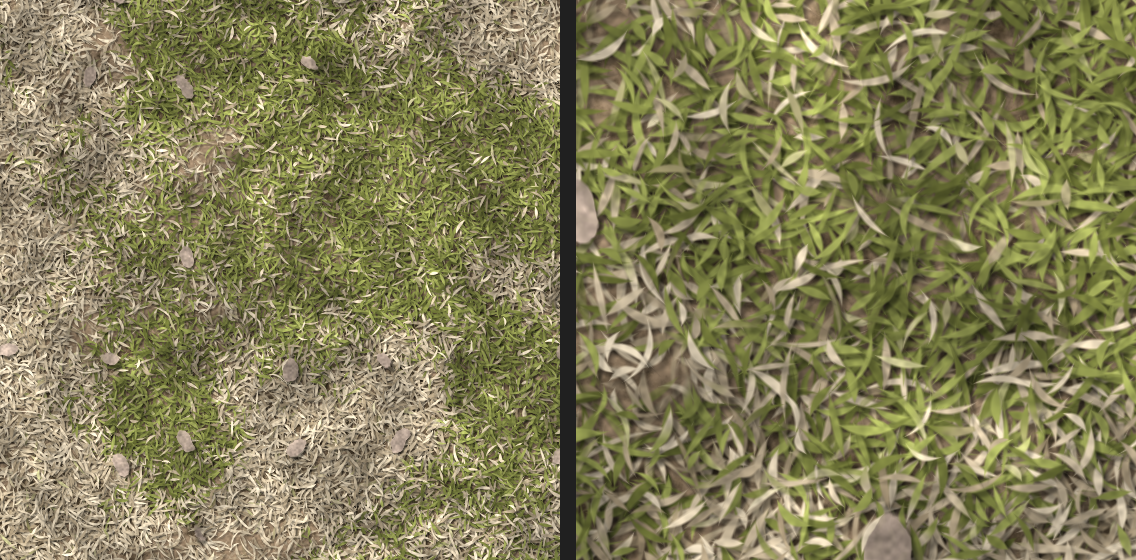
Left, the full canvas; right, a detail of the centre.
A Shadertoy shader for this texture:

```glsl
#define SOIL_DARK vec3(0.27, 0.22, 0.15)
#define SOIL_LIGHT vec3(0.60, 0.51, 0.41)
#define STRAW_DULL vec3(0.56, 0.49, 0.38)
#define STRAW_PALE vec3(0.94, 0.88, 0.77)
#define GRASS_DEEP vec3(0.33, 0.35, 0.15)
#define GRASS_LIT vec3(0.64, 0.67, 0.36)
#define DEAD_LEAF vec3(0.74, 0.66, 0.60)
#define BLADE_LAYERS 18
#define PATCH_SCALE 4.5
#define GREEN_SHARE 0.82
#define SHADOW 0.18
#define SOFTNESS 0.0011

float hash(vec2 p) {
    return fract(sin(dot(p, vec2(127.1, 311.7))) * 43758.55);
}

vec4 hash4(vec2 p) {
    return vec4(hash(p), hash(p + 17.3), hash(p + 41.9), hash(p + 73.7));
}

mat2 rotation(float a) {
    return mat2(cos(a), sin(a), -sin(a), cos(a));
}

float noise(vec2 p) {
    vec2 i = floor(p), f = fract(p);
    f = f * f * (3.0 - 2.0 * f);
    return mix(mix(hash(i), hash(i + vec2(1, 0)), f.x),
               mix(hash(i + vec2(0, 1)), hash(i + vec2(1, 1)), f.x), f.y);
}

float fbm(vec2 p) {
    float sum = 0.0, amp = 0.5;
    for (int i = 0; i < 4; i++) {
        sum += amp * noise(p);
        p = rotation(0.6) * p * 2.03 + 9.1;
        amp *= 0.5;
    }
    return sum / 0.9375;
}

// Signed gap to a bent blade that tapers at both tips
float blade(vec2 p, float halfLength, float halfWidth, float bend) {
    float t = p.x / halfLength;
    return abs(p.y + bend * halfLength * t * t) - halfWidth * (1.0 - t * t);
}

// One scattered layer of grass and straw, each blade with its shadow
vec3 bladeLayer(vec3 col, vec2 uv, float layer, float green, float bare) {
    float cells = mix(25.0, 50.0, hash(vec2(layer, 3.0)));
    mat2 turn = rotation(layer * 2.4);
    vec2 p = turn * uv * cells + layer * 13.7;
    vec2 shadowShift = turn * vec2(0.0022, -0.0026) * cells;
    float soft = SOFTNESS * cells;
    float depth = layer / float(BLADE_LAYERS);

    for (int y = -1; y <= 1; y++)
    for (int x = -1; x <= 1; x++) {
        vec2 id = floor(p) + vec2(x, y);
        vec4 shape = hash4(id + layer * 5.3);
        vec4 look = hash4(id + layer * 7.9 + 101.0);
        float present = 1.0 - smoothstep(look.x - 0.1, look.x + 0.1, bare);
        float isGreen = smoothstep(look.y - 0.08, look.y + 0.08, green);

        mat2 aim = rotation(shape.z * 6.2832);
        vec2 q = p - id - shape.xy;
        float halfLength = mix(0.3, 0.75, shape.w);
        float halfWidth = mix(0.0015, 0.0030, look.z) * cells;
        float bend = (look.x - 0.5) * 0.7;

        float shade = blade(aim * (q - shadowShift), halfLength, halfWidth * 1.3, bend);
        col *= 1.0 - SHADOW * present * smoothstep(2.0 * soft, -soft, shade);

        float tone = clamp(look.w * 0.85 + depth * 0.25 - 0.05, 0.0, 1.0);
        vec3 straw = mix(STRAW_DULL, STRAW_PALE, tone);
        vec3 grass = mix(GRASS_DEEP, GRASS_LIT, tone);
        float body = blade(aim * q, halfLength, halfWidth, bend);
        col = mix(col, mix(straw, grass, isGreen), present * smoothstep(soft, -soft, body));
    }
    return col;
}

// Sparse crumpled leaves lying on top
vec3 deadLeaves(vec3 col, vec2 uv) {
    vec2 p = uv * 6.0 + 0.35;
    vec2 id = floor(p);
    vec4 h = hash4(id + 57.0);
    vec2 q = p - id - mix(vec2(0.3), vec2(0.7), h.xy);
    float ragged = (fbm(uv * 45.0) - 0.5) * 0.13;
    vec2 stretch = vec2(0.75, 1.35);
    mat2 aim = rotation(h.z * 6.2832);
    float size = mix(0.06, 0.11, hash(id + 5.0));
    float present = step(h.w, 0.38);
    float shade = length(aim * (q - vec2(0.02, -0.03)) * stretch) + ragged - size;
    float body = length(aim * q * stretch) + ragged - size;
    col *= 1.0 - 0.45 * present * smoothstep(0.02, -0.02, shade);
    vec3 leaf = DEAD_LEAF * mix(0.75, 1.2, fbm(uv * 75.0));
    return mix(col, leaf, present * 0.9 * smoothstep(0.008, -0.008, body));
}

void mainImage(out vec4 fragColor, in vec2 fragCoord) {
    vec2 uv = fragCoord / iResolution.y;

    // Broad patches of living grass and of bare earth
    float patches = fbm(uv * PATCH_SCALE + 3.7);
    float green = GREEN_SHARE * smoothstep(0.34, 0.66, patches);
    float bare = 0.75 * smoothstep(0.54, 0.74, fbm(uv * PATCH_SCALE * 1.2 + 31.0));
    bare *= 1.0 - 0.8 * green;

    // Crumbly ground
    float crumbs = 0.5 * fbm(uv * 38.0) + 0.5 * fbm(uv * 130.0);
    vec3 col = mix(SOIL_DARK, SOIL_LIGHT, smoothstep(0.25, 0.7, crumbs + 0.25 * bare));

    for (int i = 0; i < BLADE_LAYERS; i++)
        col = bladeLayer(col, uv, float(i), green, bare);
    col = deadLeaves(col, uv);

    // Uneven light between tufts, and fine grain
    col *= mix(0.62, 1.38, fbm(uv * 17.0 + 60.0));
    col *= mix(0.88, 1.12, noise(uv * 260.0));
    fragColor = vec4(clamp(col, 0.0, 1.0), 1.0);
}
```
